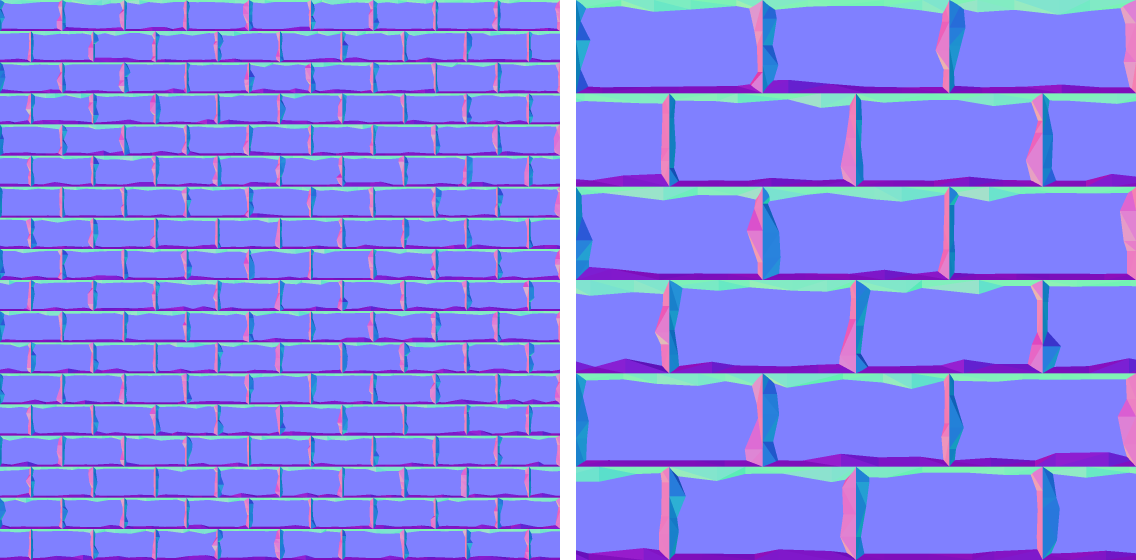
Left: the whole. Right: its middle third, enlarged.
Write a WebGL 2 fragment shader that draws this texture map.

```glsl
#version 300 es
precision highp float;

#define COLUMNS 9.0
#define ROWS 18.0
#define LONG_CUTS 5.0
#define SHORT_CUTS 4.0
#define CUT_JITTER 0.7
#define LONG_WIDTH vec2(0.065, 0.105)
#define SHORT_WIDTH vec2(0.05, 0.15)
#define TYPICAL_WIDTH 0.09
#define CHIP_TILT 0.5
#define MAX_BEVEL 0.21
#define SAMPLES 3

uniform vec2 u_resolution;
out vec4 outColor;

// Bevel steepness of the top, bottom, left and right sides
const vec4 STEEPNESS = vec4(1.8, 1.6, 1.45, 1.75);

float hash(vec2 brick, float id) {
    vec3 p = fract((vec3(brick, id) + 1.0) * vec3(0.1031, 0.1030, 0.0973));
    p += dot(p, p.yxz + 33.33);
    return fract((p.x + p.y) * p.z);
}

// Corner of the chipped inner outline: x = place along the side, y = bevel width
vec2 knot(vec2 brick, float side, float i, float cuts) {
    float id = side * 40.0 + i * 2.0;
    float inside = step(0.5, i) * step(i, cuts - 0.5);
    float place = (i + inside * CUT_JITTER * (hash(brick, id) - 0.5)) / cuts;
    float chip = hash(brick, id + 1.0);
    vec2 range = side < 1.5 ? LONG_WIDTH : SHORT_WIDTH;
    float depth = side < 1.5 ? chip * chip * chip : chip * chip;
    return vec2(place, range.x + range.y * depth);
}

// Triangular bevel facet: x = slope along, y = slope inward, z = depth / width
vec3 facet(vec2 brick, int sideIndex, float along, float len, float depth) {
    float side = float(sideIndex);
    float cuts = side < 1.5 ? LONG_CUTS : SHORT_CUTS;
    float i = 0.0;
    vec2 a = knot(brick, side, 0.0, cuts);
    vec2 b = knot(brick, side, 1.0, cuts);
    for (int k = 1; k < 8; k++) {
        if (along <= b.x * len || float(k) >= cuts) break;
        i = float(k);
        a = b;
        b = knot(brick, side, i + 1.0, cuts);
    }
    float run = (b.x - a.x) * len;
    float t = clamp((along - a.x * len) / run, 0.0, 1.0);
    float ratio = depth / mix(a.y, b.y, t);

    // Split each quad along a randomly chosen diagonal
    float id = side * 40.0 + i * 2.0 + 200.0;
    if (hash(brick, id) > 0.5) {
        float swapped = a.y;
        a.y = b.y;
        b.y = swapped;
        t = 1.0 - t;
        run = -run;
    }
    bool inner = depth > b.y * t;
    float width = inner ? a.y : b.y;
    float slope = STEEPNESS[sideIndex] * pow(TYPICAL_WIDTH / width, 0.6);
    float tilt = inner ? -slope * (b.y - a.y) / run : 0.0;
    tilt += (hash(brick, id + 1.0) - 0.5) * CHIP_TILT * (inner ? 1.0 : 0.2);
    return vec3(tilt, slope, ratio);
}

vec3 brickNormal(vec2 uv) {
    // Running bond; lengths are measured in row heights
    vec2 grid = fract(uv) * vec2(COLUMNS, ROWS);
    float row = floor(grid.y);
    grid.x += 0.5 * mod(row + 1.0, 2.0);
    vec2 brick = vec2(mod(floor(grid.x), COLUMNS), row);
    vec2 size = vec2(2.0 * ROWS / (2.0 * COLUMNS), 1.0);
    vec2 p = fract(grid) * size;
    vec2 q = size - p;

    if (min(min(p.x, q.x), min(p.y, q.y)) > MAX_BEVEL) return vec3(0.0, 0.0, 1.0);

    vec3 top = facet(brick, 0, p.x, size.x, q.y);
    vec3 bottom = facet(brick, 1, p.x, size.x, p.y);
    vec3 left = facet(brick, 2, p.y, size.y, p.x);
    vec3 right = facet(brick, 3, p.y, size.y, q.x);

    // The nearest bevel wins, which mitres the corners
    float nearest = min(min(top.z, bottom.z), min(left.z, right.z));
    vec2 lean = vec2(0.0);
    if (nearest < 1.0) {
        if (nearest == top.z) lean = vec2(-top.x, top.y);
        else if (nearest == bottom.z) lean = vec2(-bottom.x, -bottom.y);
        else if (nearest == left.z) lean = vec2(-left.y, -left.x);
        else lean = vec2(right.y, -right.x);
    }
    return normalize(vec3(lean, 1.0));
}

void main() {
    // Supersampling smooths every facet edge
    vec3 color = vec3(0.0);
    for (int j = 0; j < SAMPLES; j++) {
        for (int i = 0; i < SAMPLES; i++) {
            vec2 offset = (vec2(i, j) + 0.5) / float(SAMPLES) - 0.5;
            color += brickNormal((gl_FragCoord.xy + offset) / u_resolution) * 0.5 + 0.5;
        }
    }
    outColor = vec4(color / float(SAMPLES * SAMPLES), 1.0);
}
```
